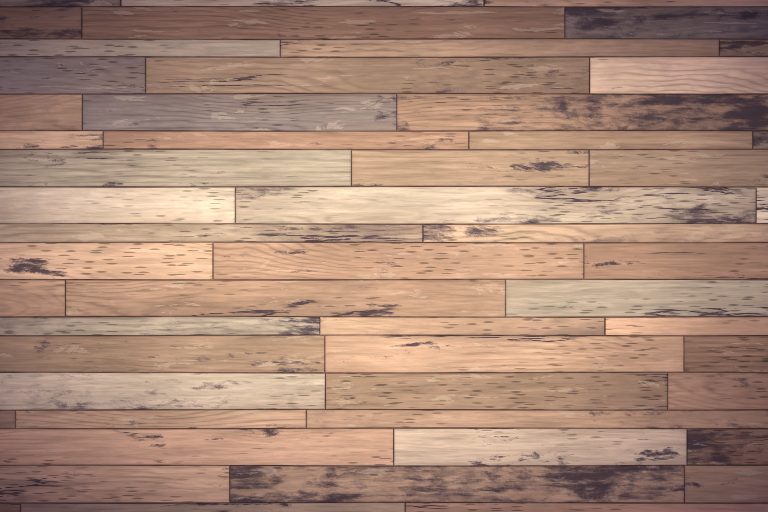
A Shadertoy shader for this texture:

```glsl
#define BAND_HEIGHT 0.1816   // one narrow row and two wide rows
#define BAND_START 0.074
#define NARROW_SHARE 0.2
#define PLANK_LENGTH 0.76
#define SEAM_HALF_WIDTH 0.0011
#define GRAIN_DENSITY 520.0
#define GRAIN_DEPTH 0.15
#define STAIN_DEPTH 0.85
#define TONE_SPREAD 0.36
#define VIGNETTE_DEPTH 0.69

const vec3 TAN = vec3(0.96, 0.78, 0.63);
const vec3 PALE = vec3(0.99, 0.88, 0.75);
const vec3 BROWN = vec3(0.84, 0.65, 0.53);
const vec3 GREY = vec3(0.70, 0.64, 0.61);
const vec3 STAIN = vec3(0.33, 0.27, 0.30);
const vec3 SEAM = vec3(0.32, 0.21, 0.20);
const vec3 SHADE = vec3(0.96, 1.03, 0.87);

float hash(vec2 p) {
    return fract(sin(dot(p, vec2(127.1, 311.7))) * 43758.5);
}

// Layered, self-warped sines, roughly -1 to 1
float waves(vec2 p) {
    float sum = 0.0, amp = 0.5;
    for (int i = 0; i < 7; i++) {
        p = mat2(0.8, 0.6, -0.6, 0.8) * p * 1.75 + 2.3;
        p += 0.6 * sin(p.yx * 0.8);
        sum += amp * sin(p.x) * cos(0.7 * p.y);
        amp *= 0.68;
    }
    return sum;
}

// Cellular noise: x is the nearest distance, y a smooth sum of sparse bumps
vec2 cells(vec2 p) {
    vec2 base = floor(p), result = vec2(9.0, 0.0);
    for (int j = -1; j <= 1; j++)
    for (int i = -1; i <= 1; i++) {
        vec2 c = base + vec2(i, j);
        float d = distance(p, c + vec2(hash(c), hash(c + 17.3)));
        float bump = max(0.0, 1.0 - d * d);
        result.x = min(result.x, d);
        result.y += step(0.65, hash(c + 41.7)) * bump * bump * bump;
    }
    return result;
}

// Returns plank id in xy and distance to its nearest edge in z
vec3 planks(vec2 p) {
    float fromTop = 1.0 - p.y;
    fromTop -= 0.016 * exp(-25.0 * fromTop) + 0.0007 * sin(p.x * 5.0 + p.y * 40.0);
    float t = (fromTop - BAND_START) / BAND_HEIGHT;
    float f = fract(t), middle = 0.5 + 0.5 * NARROW_SHARE;
    float kind = step(NARROW_SHARE, f) + step(middle, f);
    float row = floor(t) * 3.0 + kind;
    float edge = min(min(f, 1.0 - f), min(abs(f - NARROW_SHARE), abs(f - middle)));

    float u = p.x / PLANK_LENGTH + 7.0 * hash(vec2(row, 3.0));
    float n = floor(u);
    float joint = n + 0.2 + 0.6 * hash(vec2(n, row));
    float d = min(edge * BAND_HEIGHT, abs(u - joint) * PLANK_LENGTH);
    return vec3(n + step(joint, u), row, d);
}

vec3 wood(vec2 p, vec2 id) {
    float tone = hash(id + 5.1), dirt = hash(id + 9.4);
    vec2 q = p + 20.0 * vec2(hash(id + 1.7), hash(id + 2.9));

    // Plank colour
    vec3 col = mix(TAN, BROWN, smoothstep(0.35, 0.85, tone));
    col = mix(col, PALE, 1.0 - smoothstep(0.1, 0.3, tone));
    col = mix(col, GREY, 0.8 * step(0.9, tone));
    col *= 1.0 + TONE_SPREAD * (hash(id + 6.6) - 0.6);

    // Fine grain lines bending round long knots, fading in and out
    float drift = waves(q * vec2(1.6, 7.0));
    float knot = cells(q * vec2(3.5, 13.0)).y;
    float rings = 0.5 + 0.5 * sin(q.y * GRAIN_DENSITY + 9.0 * drift + 26.0 * knot);
    float figure = smoothstep(-0.3, 0.6, waves(q * vec2(2.5, 9.0) + 3.0));
    float fibre = cells(q * vec2(15.0, 230.0)).x - 0.5;
    float fine = waves(q * vec2(11.0, 110.0));
    float grain = 0.6 * fibre + 0.75 * fine + 0.5 * drift - figure * (pow(rings, 3.0) - 0.3);
    col *= 1.0 + GRAIN_DEPTH * grain;
    col = mix(col, BROWN * 0.8, 0.3 * min(knot, 1.0));

    // Short dark pores in clusters
    float pores = 1.0 - smoothstep(0.1, 0.24, cells(q * vec2(16.0, 120.0) + 5.0).x);
    col *= 1.0 - 0.3 * pores * smoothstep(-0.1, 0.4, waves(q * vec2(3.0, 8.0) + 7.0));

    // Weathered blotches, heavier on dirty planks and broken up by the grain
    float rough = waves(q * vec2(18.0, 70.0)), speck = waves(q * vec2(55.0, 120.0));
    float blotch = waves(q * vec2(2.6, 11.0) + 4.0) + 0.5 * rough + 0.3 * fine + 0.2 * speck;
    float worn = smoothstep(0.45, 0.95, dirt);
    float stain = smoothstep(0.7 - 0.75 * worn, 1.2 - 0.3 * worn, blotch);
    float smudge = smoothstep(0.0, 0.9, waves(q * vec2(1.3, 6.0) + 11.0) + 0.35 * fine + 0.3 * speck);
    col = mix(col, STAIN, (0.16 + 0.4 * worn) * smudge);
    col = mix(col, STAIN, STAIN_DEPTH * stain);

    // Dark hairline splits along the grain and pale scuffs
    float split = abs(waves(q * vec2(0.7, 11.0) + 8.0) + 0.08 * fine);
    float patchy = smoothstep(0.05, 0.4, waves(q * vec2(2.0, 5.0) + 1.0));
    float crack = 0.7 * (1.0 - smoothstep(0.0, 0.04, split)) + 0.2 * exp(-split * 10.0);
    col = mix(col, STAIN, patchy * step(0.25, dirt) * crack);
    float scuff = smoothstep(0.45, 0.7, waves(q * vec2(14.0, 75.0) + 6.0));
    return mix(col, PALE, 0.4 * scuff * step(0.4, fract(dirt * 7.0)));
}

void mainImage(out vec4 fragColor, in vec2 fragCoord) {
    vec2 p = fragCoord / iResolution.y;
    vec2 uv = fragCoord / iResolution.xy - 0.5;
    float pixel = 1.0 / iResolution.y;
    vec3 plank = planks(p);
    vec3 col = wood(p, plank.xy);

    // Seams of uneven strength with a soft worn edge
    float seam = 1.0 - smoothstep(SEAM_HALF_WIDTH - 0.6 * pixel, SEAM_HALF_WIDTH + 0.7 * pixel, plank.z);
    float wear = 0.72 + 0.35 * waves(p * vec2(9.0, 9.0));
    col *= 1.0 - 0.12 * exp(-plank.z / 0.0025);
    col = mix(col, SEAM, clamp(wear, 0.35, 0.95) * seam);

    // Cool vignette
    float dark = smoothstep(0.2, 1.0, length(uv * vec2(1.1, 1.2)));
    col *= 1.0 - VIGNETTE_DEPTH * dark * SHADE;
    fragColor = vec4(clamp(col, 0.0, 1.0), 1.0);
}
```
